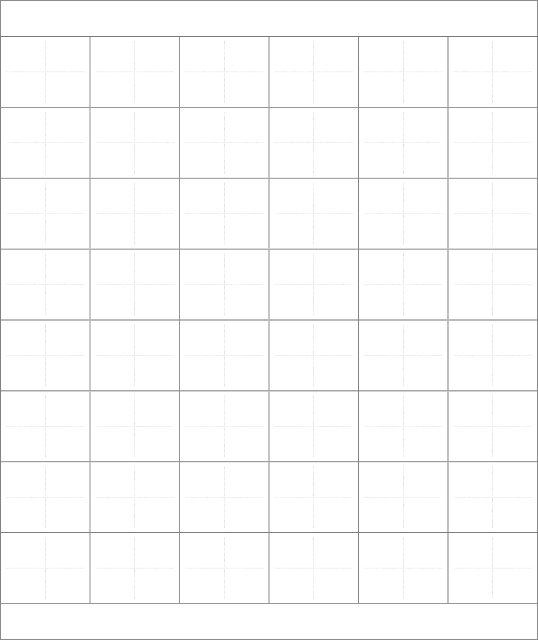
This pattern is drawn by a Shadertoy shader. Its source:

```glsl
const vec2 CELLS = vec2(6.0, 8.0);
const float FOOTER = 0.0569;
const float HEADER = 0.0569;
const float EDGE_INSET = 0.0008;
const float RULE_WIDTH = 0.00095;
const float GUIDE_WIDTH = 0.0008;
const vec3 PAPER = vec3(1.0);
const vec3 RULE_INK = vec3(0.26, 0.25, 0.25);
const vec3 GUIDE_INK = vec3(0.76, 0.76, 0.75);

float hash(vec2 p) {
    vec3 q = fract(vec3(p.xyx) * 0.1031);
    q += dot(q, q.yzx + 33.33);
    return fract((q.x + q.y) * q.z);
}

// Box-filtered coverage of a line of the given width
float stroke(float dist, float width, float pixel) {
    return clamp(0.5 * (width + pixel) - abs(dist), 0.0, min(width, pixel)) / pixel;
}

// Smooth mask for a segment of the given half length
float span(float along, float halfLength, float pixel) {
    return clamp((halfLength - abs(along)) / pixel + 0.5, 0.0, 1.0);
}

// Small variation in printed weight from line to line
float lineWeight(float index, float seed) {
    return mix(0.85, 1.18, hash(vec2(index, seed)));
}

// Broken hairline with uneven dashes
float guide(float across, float along, float halfLength, float period, vec2 seed, float pixel) {
    float dash = along / period;
    float gap = abs(fract(dash) - 0.5) * period;
    float softness = max(pixel, period * 0.15);
    float pattern = 1.0 - smoothstep(-softness, softness, gap - period * 0.32);
    float wear = mix(0.45, 1.0, hash(floor(dash) + seed * 17.0 + 91.0));
    return stroke(across, GUIDE_WIDTH, pixel) * span(along, halfLength, pixel)
         * mix(0.4, 1.0, pattern) * wear;
}

// Ruled cell borders
float gridRules(vec2 grid, vec2 cell, float pixel) {
    vec2 line = clamp(round(grid), vec2(0.0), CELLS);
    vec2 dist = (grid - line) * cell;
    float body = span((grid.y - 0.5 * CELLS.y) * cell.y, 0.5 * CELLS.y * cell.y, pixel);
    float vertical = stroke(dist.x, RULE_WIDTH, pixel) * lineWeight(line.x, 3.0) * body;
    float horizontal = stroke(dist.y, RULE_WIDTH, pixel) * lineWeight(line.y, 8.0);
    return max(vertical, horizontal);
}

// Centre cross inside each cell
float cellCross(vec2 grid, vec2 cell, float pixel) {
    vec2 id = floor(grid);
    vec2 local = (fract(grid) - 0.5) * cell;
    float inside = step(0.0, grid.y) * step(grid.y, CELLS.y);
    float horizontal = guide(local.y, local.x, 0.437 * cell.x, 0.0048, id + 2.0, pixel);
    float vertical = guide(local.x, local.y, 0.437 * cell.y, 0.0085, id + 5.0, pixel);
    return inside * max(horizontal * 0.75, vertical);
}

// Border around the sheet
float sheetFrame(vec2 p, vec2 size, float pixel) {
    vec2 dist = min(p, size - p) - EDGE_INSET;
    return max(stroke(dist.x, RULE_WIDTH, pixel), stroke(dist.y, RULE_WIDTH, pixel));
}

void mainImage(out vec4 fragColor, in vec2 fragCoord) {
    float pixel = 1.0 / iResolution.y;
    vec2 p = fragCoord * pixel;
    vec2 size = vec2(iResolution.x * pixel, 1.0);
    vec2 origin = vec2(EDGE_INSET, FOOTER);
    vec2 cell = (size - vec2(2.0 * EDGE_INSET, FOOTER + HEADER)) / CELLS;
    vec2 grid = (p - origin) / cell;

    float rules = max(gridRules(grid, cell, pixel), sheetFrame(p, size, pixel));
    vec3 color = mix(PAPER, GUIDE_INK, cellCross(grid, cell, pixel));
    color = mix(color, RULE_INK, clamp(rules, 0.0, 1.0));
    fragColor = vec4(color, 1.0);
}
```
